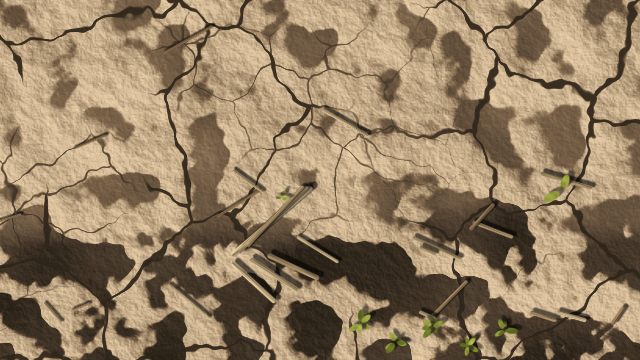
Reproduce this texture procedurally as a Shadertoy shader.

```glsl
const vec2 SUN = vec2(-0.76, -0.65);   // direction towards the low sun
const float SUN_SLOPE = 2.1;

float hash(vec2 p) {
    vec3 q = fract(p.xyx * 0.1031);
    q += dot(q, q.yzx + 33.33);
    return fract((q.x + q.y) * q.z);
}

vec2 hash2(vec2 p) { return vec2(hash(p), hash(p + 71.7)); }

float noise(vec2 p) {
    vec2 i = floor(p), f = fract(p);
    f = f * f * (3.0 - 2.0 * f);
    return mix(mix(hash(i), hash(i + vec2(1, 0)), f.x),
               mix(hash(i + vec2(0, 1)), hash(i + vec2(1, 1)), f.x), f.y);
}

vec2 noise2(vec2 p) { return vec2(noise(p), noise(p + 37.3)) - 0.5; }

// Share of rough, clodded ground: smooth above, broken below
float roughness(vec2 p) {
    return 1.0 - smoothstep(0.33, 0.44, p.y + 0.12 * (noise(p * 5.0) - 0.5));
}

float clods(vec2 p) {
    float h = 0.6 * noise(p * 10.0) + 0.15 * noise(p * 23.0 + 5.0) + 0.05 * noise(p * 51.0 + 9.0);
    return (h - 0.3) * mix(0.95, 2.1, roughness(p));
}

float grain(vec2 p) {
    return 0.5 * noise(p * 50.0) + 0.3 * noise(p * 110.0) + 0.2 * noise(p * 230.0);
}

// March towards the sun and keep the deepest occlusion
float castShadow(vec2 p, float ground) {
    float depth = 0.0;
    for (int i = 1; i <= 14; i++) {
        float t = 0.01 * float(i);
        depth = max(depth, clods(p + SUN * t) - ground - SUN_SLOPE * t);
    }
    return smoothstep(0.0, 0.055, depth);
}

// Distance to the nearest border of irregular cells
float cellBorder(vec2 p) {
    vec2 cell = floor(p), nearest = vec2(9.0);
    for (int k = 0; k < 9; k++) {
        vec2 g = cell + vec2(k % 3 - 1, k / 3 - 1);
        vec2 r = g + hash2(g) - p;
        if (dot(r, r) < dot(nearest, nearest)) nearest = r;
    }
    float d = 9.0;
    for (int k = 0; k < 25; k++) {
        vec2 g = cell + vec2(k % 5 - 2, k / 5 - 2);
        vec2 r = g + hash2(g) - p, across = r - nearest;
        if (dot(across, across) > 1e-4) d = min(d, dot(0.5 * (r + nearest), normalize(across)));
    }
    return d;
}

float crack(vec2 p, float scale, float width, float gaps, float px) {
    vec2 q = p + 0.07 * noise2(p * 6.0) + 0.03 * noise2(p * 19.0) + 0.012 * noise2(p * 55.0);
    float present = smoothstep(gaps, gaps + 0.2, noise(p * 3.0 + scale));
    float w = width * present * (0.4 + 1.1 * noise(p * 22.0));
    return present * (1.0 - smoothstep(w - px, w + px, cellBorder(q * scale) / scale));
}

// Tone 0..1 to soil colour
vec3 soil(float tone) {
    float t = max(tone, 0.0) * 4.0;
    vec3 c = mix(vec3(0.16, 0.13, 0.09), vec3(0.31, 0.25, 0.19), min(t, 1.0));
    c = mix(c, vec3(0.47, 0.38, 0.28), clamp(t - 1.0, 0.0, 1.0));
    c = mix(c, vec3(0.67, 0.57, 0.44), clamp(t - 2.0, 0.0, 1.0));
    c = mix(c, vec3(0.84, 0.74, 0.60), clamp(t - 3.0, 0.0, 1.0));
    return c * (1.0 + 0.12 * clamp(t - 4.0, 0.0, 1.0));
}

float capsule(vec2 p, vec2 a, vec2 b) {
    vec2 d = b - a;
    return length(p - a - d * clamp(dot(p - a, d) / dot(d, d), 0.0, 1.0));
}

void paintStraw(inout vec3 col, vec2 p, vec2 a, vec2 b, float w, float age, float px) {
    float shade = 1.0 - smoothstep(w - 0.002, w + 0.005, capsule(p + SUN * w * 2.2, a, b));
    col = mix(col, col * 0.4, shade);
    vec2 along = normalize(b - a), side = vec2(-along.y, along.x);
    side *= sign(dot(side, SUN) + 1e-4);
    float across = dot(p - a, side) / w;
    float fibre = noise(vec2(dot(p - a, along) * 25.0, across * 3.0) + age * 50.0);
    vec3 straw = mix(vec3(0.86, 0.76, 0.58), vec3(0.58, 0.46, 0.31), age);
    straw *= 0.78 + 0.22 * across + 0.3 * (fibre - 0.4);
    col = mix(col, straw, 1.0 - smoothstep(w - px, w + px, capsule(p, a, b)));
}

float leaf(vec2 p, vec2 dir, float size) {
    vec2 q = vec2(dot(p, dir) - size, dot(p, vec2(-dir.y, dir.x)));
    return (length(q / vec2(1.0, 0.5)) - size) * 0.6;
}

void paintSeedling(inout vec3 col, vec2 p, vec2 root, float size, int leaves, float px) {
    for (int i = 0; i < leaves; i++) {
        vec2 rnd = hash2(root * 91.0 + float(i) * 3.7);
        float angle = 2.4 * float(i) + rnd.x + 0.5;
        vec2 dir = vec2(cos(angle), sin(angle)), q = p - root - dir * size * 0.5 * rnd.y;
        float s = size * (0.6 + 0.5 * rnd.y);
        col *= 1.0 - 0.5 * (1.0 - smoothstep(-0.003, 0.005, leaf(q + SUN * 0.016, dir, s)));
        vec3 green = mix(vec3(0.36, 0.42, 0.12), vec3(0.66, 0.69, 0.28), rnd.x);
        green *= 0.85 + 0.3 * noise(p * 90.0);
        col = mix(col, green, 1.0 - smoothstep(-px, px, leaf(q, dir, s)));
    }
}

void mainImage(out vec4 fragColor, in vec2 fragCoord) {
    vec2 p = fragCoord / iResolution.y;
    float px = 0.8 / iResolution.y, rough = roughness(p);

    // Sunlit ground with cast shadows
    float ground = clods(p), step1 = 0.004;
    float relief = (ground - clods(p + SUN * step1)) / step1;
    float fine = grain(p) - grain(p + SUN * step1);
    float broad = noise(p * 7.0 + 20.0) - 0.5;
    float lit = 0.9 + 0.9 * fine + clamp(0.03 * relief, -0.16, 0.1) + 0.16 * broad - 0.05 * rough;
    float shaded = mix(0.43, 0.13, rough) + 0.25 * broad + 0.4 * fine;
    float tone = mix(lit, shaded, castShadow(p, ground));

    // Drying cracks, wide and hairline
    float cracks = max(crack(p, 3.1, 0.0055, 0.28, px), 0.75 * crack(p + 4.0, 5.5, 0.003, 0.5, px));
    vec3 col = soil(mix(tone, 0.03, 0.92 * cracks));

    // Scattered straw and a crossed bundle
    for (int i = 0; i < 20; i++) {
        vec2 r = hash2(vec2(float(i) * 7.3, 2.0)), s = hash2(vec2(float(i) * 5.1, 19.0));
        vec2 mid = vec2(1.78 * r.x, mix(0.12, 0.95, r.y * r.y));
        float angle = (s.x < 0.6 ? -0.55 : 0.65) + 0.7 * (r.x - 0.5);
        vec2 reach = vec2(cos(angle), sin(angle)) * mix(0.012, 0.075, s.y);
        paintStraw(col, p, mid - reach, mid + reach, mix(0.003, 0.006, r.x), s.x, px);
    }
    for (int i = 0; i < 3; i++) {
        float k = float(i);
        vec2 foot = vec2(0.65 + 0.02 * k, 0.295 + 0.012 * k);
        paintStraw(col, p, foot, foot + vec2(0.21 - 0.03 * k, 0.18 - 0.01 * k), 0.008 - 0.0015 * k, 0.3 * k, px);
        paintStraw(col, p, foot + vec2(0.03 * k, -0.03), foot + vec2(0.11 + 0.04 * k, -0.13 + 0.02 * k), 0.007, 0.25 * k, px);
    }

    // Young weeds
    for (int i = 0; i < 5; i++) {
        vec2 root = vec2(1.0 + 0.1 * float(i), 0.025 + 0.095 * fract(0.8 + 0.45 * float(i)));
        paintSeedling(col, p, root, 0.016, 6, px);
    }
    paintSeedling(col, p, vec2(1.56, 0.47), 0.026, 2, px);
    paintSeedling(col, p, vec2(0.78, 0.45), 0.011, 3, px);

    fragColor = vec4(clamp(col, 0.0, 1.0), 1.0);
}
```
